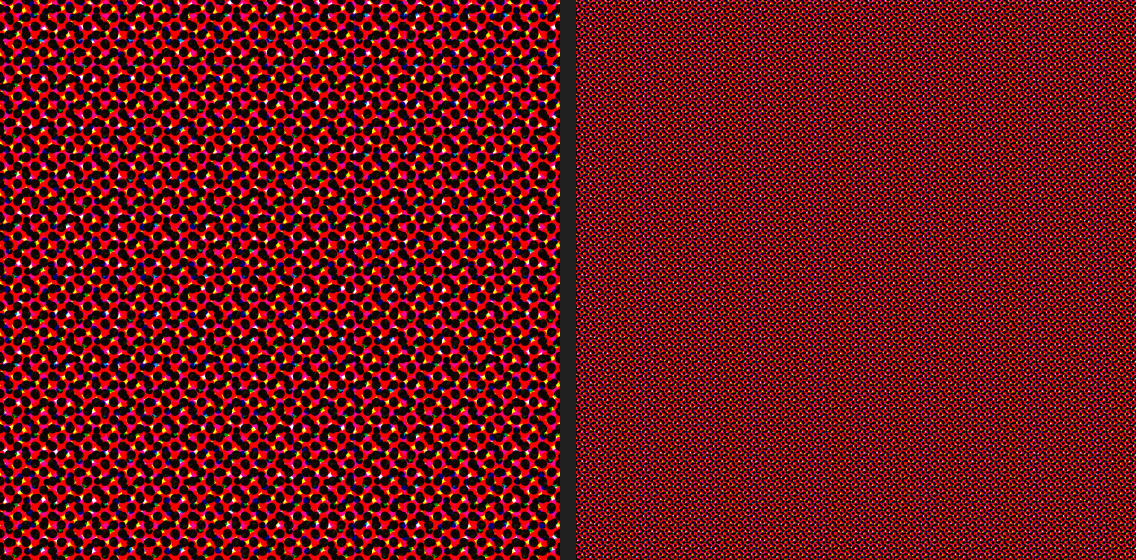
Left, the tile; right, the same tile 3 across and 3 down.
Give the GLSL for this pattern, as a Shadertoy shader.

```glsl
// Four-colour halftone: cyan, magenta, yellow and black dot screens overprinted on white, seamless.

// Screen vectors: whole numbers of repeats along x and y keep every lattice tileable
#define CYAN_SCREEN    vec2(44.0, 12.0)
#define MAGENTA_SCREEN vec2(12.0, 44.0)
#define YELLOW_SCREEN  vec2(45.0, 0.0)
#define BLACK_SCREEN   vec2(32.0, 32.0)
// Dot radii as fractions of a screen cell
#define CYAN_RADIUS    0.285
#define MAGENTA_RADIUS 0.56
#define YELLOW_RADIUS  0.50
#define BLACK_RADIUS   0.375
// Half width of the ink edge in canvas units, and its raggedness in cells
#define EDGE_SOFTNESS  0.0013
#define EDGE_WOBBLE    0.018

const float TAU = 6.2831853;
const vec3 CYAN_INK    = vec3(0.01, 0.66, 0.88);
const vec3 MAGENTA_INK = vec3(0.98, 0.01, 0.56);
const vec3 YELLOW_INK  = vec3(1.00, 0.95, 0.03);
const vec3 BLACK_INK   = vec3(0.055, 0.015, 0.01);
const vec3 WORN_INK    = vec3(0.11, 0.085, 0.035);

// Layered sines with whole frequencies, in -1..1, wrapping on the unit square
float ripple(vec2 uv) {
    float a = sin(TAU * dot(uv, vec2(61.0, 23.0)) + 2.0 * sin(TAU * dot(uv, vec2(-7.0, 19.0))));
    float b = sin(TAU * dot(uv, vec2(-29.0, 67.0)) + 2.0 * sin(TAU * dot(uv, vec2(17.0, 5.0))));
    float c = sin(TAU * dot(uv, vec2(83.0, -71.0)) + 2.0 * a);
    return (a + b + c) / 3.0;
}

// Ink coverage of a square lattice of round dots aligned with the screen vector
float dotScreen(vec2 uv, vec2 screen, float radius, vec2 phase, float wobble) {
    vec2 lattice = vec2(dot(uv, screen), dot(uv, vec2(-screen.y, screen.x))) + phase;
    vec2 cell = fract(lattice) - 0.5;
    float edge = (length(cell) - radius - EDGE_WOBBLE * wobble) / length(screen);
    float softness = max(EDGE_SOFTNESS, 0.7 / iResolution.y);
    return 1.0 - smoothstep(-softness, softness, edge);
}

void mainImage(out vec4 fragColor, in vec2 fragCoord) {
    vec2 uv = fragCoord / iResolution.xy;
    float wobble = ripple(uv);

    float cyan    = dotScreen(uv, CYAN_SCREEN, CYAN_RADIUS, vec2(0.15, 0.40), wobble);
    float magenta = dotScreen(uv, MAGENTA_SCREEN, MAGENTA_RADIUS, vec2(0.30, 0.10), -wobble);
    float yellow  = dotScreen(uv, YELLOW_SCREEN, YELLOW_RADIUS, vec2(0.50, 0.25), wobble);
    float black   = dotScreen(uv, BLACK_SCREEN, BLACK_RADIUS, vec2(0.0), wobble);

    // Transparent inks multiply on white paper
    vec3 color = mix(vec3(1.0), CYAN_INK, cyan);
    color *= mix(vec3(1.0), MAGENTA_INK, magenta);
    color *= mix(vec3(1.0), YELLOW_INK, yellow);

    // Black goes on last, with thin worn patches
    vec3 blackInk = mix(BLACK_INK, WORN_INK, smoothstep(0.0, 0.8, wobble));
    color = mix(color, blackInk, black);

    fragColor = vec4(color, 1.0);
}
```
